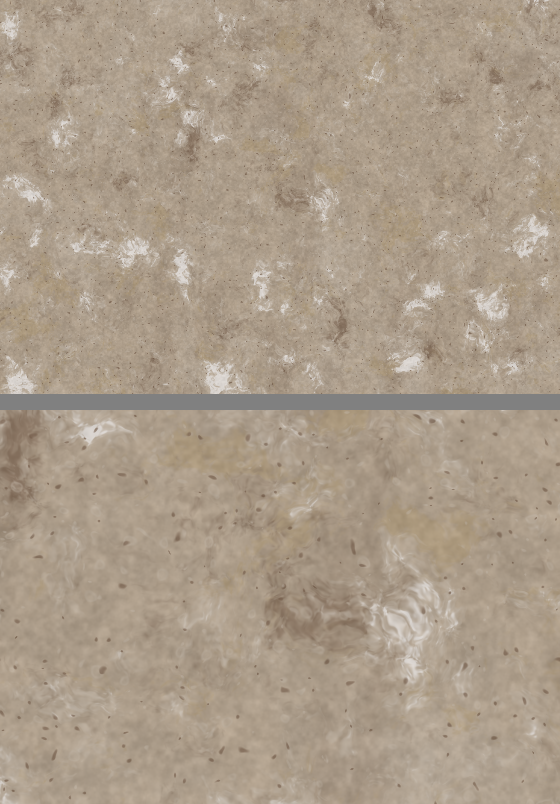
Top: the whole. Bottom: its middle third, enlarged.
Reproduce this texture procedurally as a Shadertoy shader.

```glsl
const vec3 STONE = vec3(0.675, 0.614, 0.540);
const vec3 PALE = vec3(0.735, 0.690, 0.635);
const vec3 CHALK = vec3(0.875, 0.860, 0.850);
const vec3 UMBER = vec3(0.430, 0.335, 0.265);
const vec3 TAUPE = vec3(0.575, 0.505, 0.435);
const vec3 OCHRE = vec3(0.660, 0.570, 0.410);

// Three random values per lattice point
vec3 hash(vec2 p, float seed) {
    vec3 q = fract(p.xyx * vec3(0.1031, 0.1030, 0.0973) + seed * 0.137);
    q += dot(q, q.yxz + 33.33);
    return fract((q.xxy + q.yzz) * q.zyx);
}

float noise(vec2 p, float seed) {
    vec2 cell = floor(p), f = fract(p);
    f = f * f * (3.0 - 2.0 * f);
    float low = mix(hash(cell, seed).x, hash(cell + vec2(1, 0), seed).x, f.x);
    float high = mix(hash(cell + vec2(0, 1), seed).x, hash(cell + 1.0, seed).x, f.x);
    return mix(low, high, f.y);
}

// Layered noise; roughness is the gain of each finer layer
float fbm(vec2 p, float roughness, float seed) {
    float sum = 0.0, total = 0.0, amplitude = 1.0;
    for (int i = 0; i < 5; i++) {
        sum += amplitude * noise(p, seed + float(i));
        total += amplitude;
        p = mat2(1.6, 1.2, -1.2, 1.6) * p + 7.3;
        amplitude *= roughness;
    }
    return sum / total;
}

// Soft scattered ellipses, one per occupied cell
float blobs(vec2 p, float density, float seed) {
    vec2 cell = floor(p);
    float field = 0.0;
    for (int y = -1; y <= 1; y++)
    for (int x = -1; x <= 1; x++) {
        vec2 id = cell + vec2(x, y);
        vec3 place = hash(id, seed), form = hash(id, seed + 3.0);
        vec2 d = p - id - place.xy;
        d.x += d.y * (form.x - 0.4);
        d *= mix(vec2(1.4, 0.8), vec2(0.8, 1.3), form.y);
        float blob = 1.0 - smoothstep(0.0, mix(0.35, 0.75, form.z), length(d));
        field = max(field, blob * step(place.z, density));
    }
    return field;
}

// Blobs broken into ragged flakes and crumbs
float stains(vec2 p, float cells, float density, float seed) {
    float crumbs = fbm(p * 26.0, 0.82, seed + 11.0);
    return blobs(p * cells, density, seed) * 0.55 + (crumbs - 0.5) * 2.2;
}

// Round pits: x is the filled disc, y its rim
vec2 pits(vec2 p, float cells, float size, float density, float seed) {
    p *= cells;
    vec2 id = floor(p);
    vec3 place = hash(id, seed);
    float radius = size * mix(0.5, 1.2, hash(id, seed + 5.0).x);
    float d = length(fract(p) - mix(vec2(0.25), vec2(0.75), place.xy));
    float disc = 1.0 - smoothstep(radius * 0.4, radius * 1.4, d);
    float rim = 1.0 - smoothstep(0.0, 0.08, abs(d - radius));
    return vec2(disc, rim) * step(place.z, density);
}

void mainImage(out vec4 fragColor, in vec2 fragCoord) {
    vec2 p = fragCoord / iResolution.y;
    vec2 warp = vec2(fbm(p * 11.0, 0.6, 1.0), fbm(p * 11.0, 0.6, 2.0)) - 0.5;
    vec2 q = p + warp * 0.07;

    // Cloudy ground with upright streaks and level drifts near the top
    float cloud = fbm(q * 6.0, 0.65, 20.0);
    float mottle = fbm(p * 36.0, 0.8, 30.0);
    float upright = fbm(q * vec2(13.0, 4.0), 0.65, 40.0);
    float level = fbm(q * vec2(3.0, 12.0), 0.65, 50.0);
    float streak = mix(upright, level, smoothstep(0.72, 0.88, p.y));
    vec3 color = mix(STONE, PALE, 0.4 * smoothstep(0.46, 0.74, cloud));
    color = mix(color, TAUPE, 0.42 * smoothstep(0.48, 0.74, streak));
    color *= 1.0 + 0.20 * (mottle - 0.5);

    // Ochre, brown and chalky deposits
    float ochre = stains(q + 3.1, 6.0, 0.45, 60.0);
    color = mix(color, OCHRE, 0.40 * smoothstep(0.18, 0.70, ochre));
    float brown = stains(q + 5.7, 6.5, 0.45, 70.0);
    color = mix(color, TAUPE, 0.40 * smoothstep(0.12, 0.55, brown));
    color = mix(color, UMBER, 0.50 * smoothstep(0.42, 0.95, brown));
    float chalk = stains(q, 6.5, 0.60, 80.0);
    color = mix(color, PALE, 0.55 * smoothstep(0.12, 0.50, chalk));
    color = mix(color, CHALK, 0.85 * smoothstep(0.42, 0.85, chalk));

    // Pale shell rims, dark pores and fine grain
    vec2 shell = pits(p + warp * 0.03, 44.0, 0.17, 0.25, 90.0);
    color = mix(color, PALE, 0.32 * shell.y + 0.20 * shell.x);
    vec2 pore = pits(p + warp * 0.05, 70.0, 0.13, 0.26, 100.0);
    color = mix(color, UMBER, 0.60 * pore.x);
    vec2 speck = pits(p + warp * 0.05 + 0.37, 95.0, 0.19, 0.12, 110.0);
    color = mix(color, PALE, 0.5 * speck.x);
    float grain = noise(p * 130.0, 120.0) + noise(p * 260.0, 121.0) - 1.0;
    color += 0.045 * grain;

    fragColor = vec4(clamp(color, 0.0, 1.0), 1.0);
}
```
